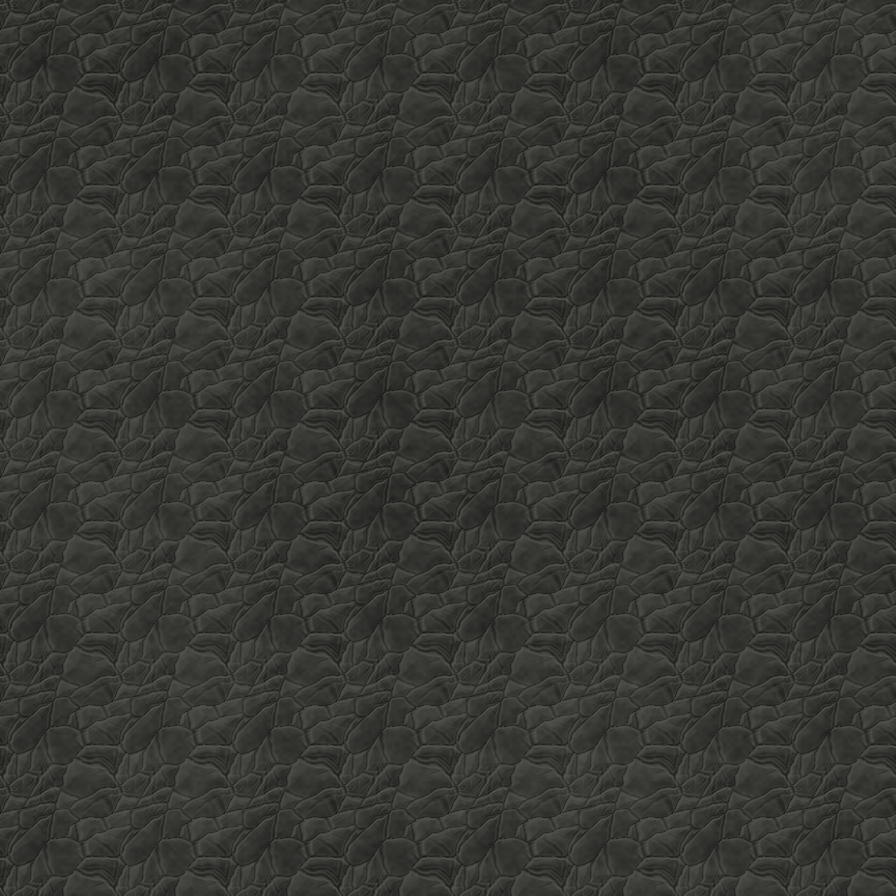
This texture is drawn by a Shadertoy shader. Its source:

```glsl
float hash(vec2 p) {
    return fract(sin(dot(p, vec2(127.1, 311.7))) * 43758.5453);
}

// Value noise that wraps after the given number of lattice cells
float noise(vec2 p, float period) {
    vec2 i = floor(p), f = fract(p);
    f = f * f * (3.0 - 2.0 * f);
    vec2 a = mod(i, period), b = mod(i + 1.0, period);
    return mix(mix(hash(a), hash(vec2(b.x, a.y)), f.x),
               mix(hash(vec2(a.x, b.y)), hash(b), f.x), f.y);
}

// Bend a point by noise that wraps once per tile
vec2 bend(vec2 p, float period, float amount) {
    vec2 q = p * period;
    return amount * (vec2(noise(q, period), noise(q + 0.5 + floor(period * 0.5), period)) - 0.5);
}

// Seed of a wrapped lattice cell: xy = squeezed offset from p, z = weighted distance
vec3 seedAt(vec2 p, vec2 cell, vec2 count) {
    vec2 k = mod(cell, count);
    vec2 jitter = 0.5 + 1.25 * (vec2(hash(k + 3.7), hash(k + 19.3)) - 0.5);
    vec2 o = (cell + jitter) / count - p;
    o = vec2(dot(o, vec2(0.82, 0.57)) * 0.75, dot(o, vec2(-0.57, 0.82)) * 1.25);
    float weight = 0.35 * hash(k + 67.1) / (count.x * count.y);
    return vec3(o, dot(o, o) - weight);
}

// Cracked hide: x = distance to edge, yz = direction to edge, w = cell value
vec4 hide(vec2 p, vec2 count) {
    vec2 home = floor(p * count), nearest = home;
    vec3 seed = vec3(9.0);
    for (int y = -2; y <= 2; y++)
    for (int x = -2; x <= 2; x++) {
        vec2 cell = home + vec2(x, y);
        vec3 s = seedAt(p, cell, count);
        if (s.z < seed.z) { seed = s; nearest = cell; }
    }
    float edge = 9.0;
    vec2 dir = vec2(0.0);
    for (int y = -2; y <= 2; y++)
    for (int x = -2; x <= 2; x++) {
        if (x == 0 && y == 0) continue;
        vec3 s = seedAt(p, nearest + vec2(x, y), count);
        float gap = max(length(s.xy - seed.xy), 0.001);
        float d = 0.5 * (s.z - seed.z) / gap;
        if (d < edge) { edge = d; dir = (s.xy - seed.xy) / gap; }
    }
    // Turn the direction back out of the squeezed frame
    dir = vec2(0.82 * dir.x - 0.57 * dir.y, 0.57 * dir.x + 0.82 * dir.y);
    return vec4(edge, dir, hash(mod(nearest, count) + 41.0));
}

// Soft line of given half width
float line(float d, float halfWidth, float aa) {
    return 1.0 - smoothstep(halfWidth - 0.5 * aa, halfWidth + 0.5 * aa, abs(d));
}

void mainImage(out vec4 fragColor, in vec2 fragCoord) {
    vec2 uv = fragCoord / iResolution.xy;
    vec2 tile = uv * 8.0;
    float aa = 8.0 / iResolution.y;
    vec2 light = vec2(-0.5, 0.86);

    // Break up the lattice, then roughen the cell borders
    vec2 p = tile + bend(tile, 3.0, 0.16) + bend(tile, 8.0, 0.05) + bend(tile, 18.0, 0.02);

    vec4 big = hide(p, vec2(4.0, 5.0));
    vec4 small = hide(p + 0.37, vec2(6.0, 7.0));
    float wear = noise(tile * 5.0 + 2.0, 5.0);
    float creases = smoothstep(0.35, 0.65, wear);

    // Hollowed cells lit from the upper left
    float lit = dot(big.yz, light);
    float value = 0.207 + 0.035 * (big.w - 0.5);
    value += 0.055 * lit * exp(-big.x * 14.0);
    value += 0.025 * creases * dot(small.yz, light) * exp(-small.x * 26.0);
    value += 0.045 * (noise(tile * 9.0, 9.0) - 0.5);
    value += 0.022 * exp(-big.x * 28.0);

    // Thin cracks and partial inner creases
    value -= 0.055 * line(big.x, 0.006, aa);
    value -= 0.032 * creases * line(small.x, 0.005, aa);

    // Broad patches and fine grain over the whole sheet
    value += 0.034 * (noise(uv * 4.0 + 1.3, 64.0) + 0.5 * noise(uv * 9.0, 64.0) - 0.75);
    value += 0.035 * (noise(uv * 230.0, 512.0) - 0.5);
    value += 0.025 * (noise(uv * vec2(120.0, 160.0), 512.0) - 0.5);

    // Keep the deepest shadows soft
    value = max(value, mix(0.135, value, 0.5));
    vec3 color = value * vec3(1.0, 1.0, 0.945);

    // Pale worn rims beside the cracks and creases
    float rim = line(big.x - 0.02, 0.007, aa) * (0.4 + 0.3 * lit) * (0.5 + wear);
    rim += 0.22 * creases * line(small.x - 0.018, 0.006, aa);
    color = mix(color, vec3(0.33, 0.325, 0.285), clamp(rim, 0.0, 0.9));

    fragColor = vec4(color, 1.0);
}
```
